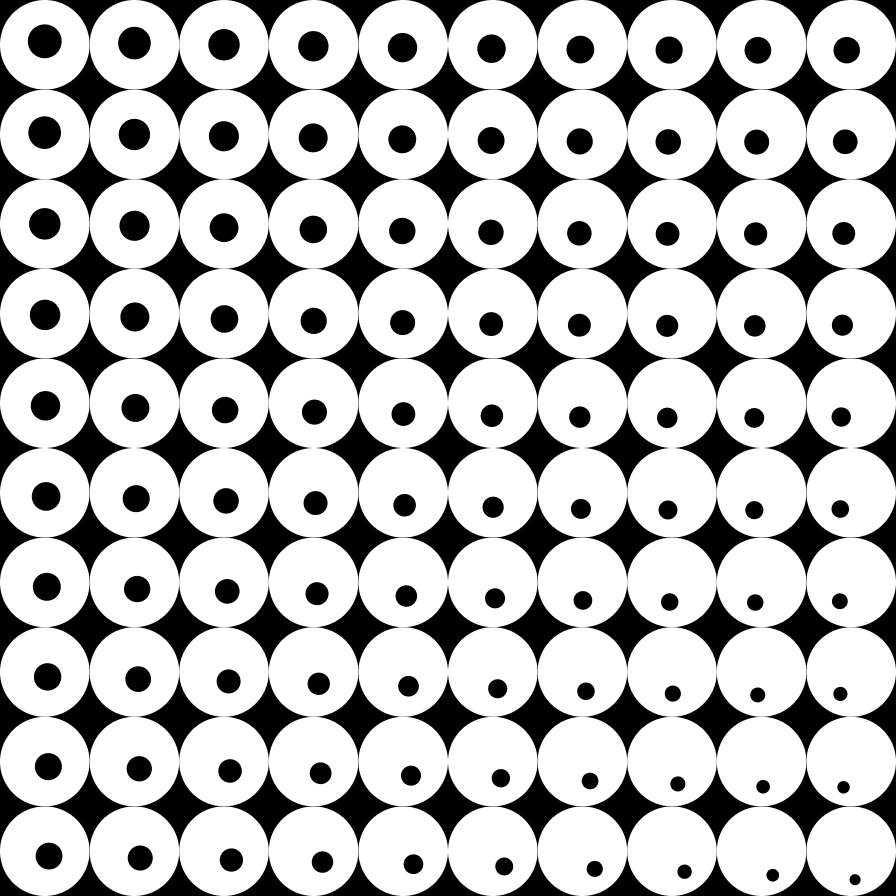
Write a Shadertoy shader that draws this pattern.

```glsl
// A ten by ten grid of touching white discs on black, each holding a black pupil.
// Every pupil is shifted and sized by its cell's distance to one focus just
// beyond the lower right corner, along the focus direction turned by 45 degrees.

const float CELLS = 10.0;
const vec2 FOCUS = vec2(10.42, -0.20); // in cells
const float DISC_RADIUS = 0.5;
const vec3 INK = vec3(0.0);
const vec3 PAPER = vec3(1.0);

// Smooth coverage of a disc, with an edge one pixel wide
float disc(vec2 p, float radius, float pixel) {
    return clamp(0.5 - (length(p) - radius) / pixel, 0.0, 1.0);
}

// Clockwise eighth turn, lengthened by sqrt(2)
vec2 eighthTurn(vec2 v) {
    return vec2(v.x + v.y, v.y - v.x);
}

// Pupil centre relative to its cell; crosses to the far side when remote
vec2 pupilOffset(vec2 toFocus, float dist) {
    return eighthTurn(toFocus / dist) * (0.25 - 0.02 * dist);
}

// Pupils grow away from the focus
float pupilRadius(float dist) {
    return 0.05 + 0.01 * dist;
}

void mainImage(out vec4 fragColor, in vec2 fragCoord) {
    // Grid of cells with the local origin in each centre
    float pixel = CELLS / iResolution.y;
    vec2 grid = fragCoord * pixel;
    vec2 centre = floor(grid) + 0.5;
    vec2 local = grid - centre;

    // Pupil placement
    vec2 toFocus = FOCUS - centre;
    float dist = length(toFocus);
    vec2 pupil = local - pupilOffset(toFocus, dist);

    // White disc with the pupil cut out
    float white = disc(local, DISC_RADIUS, pixel);
    white *= 1.0 - disc(pupil, pupilRadius(dist), pixel);
    fragColor = vec4(mix(INK, PAPER, white), 1.0);
}
```
